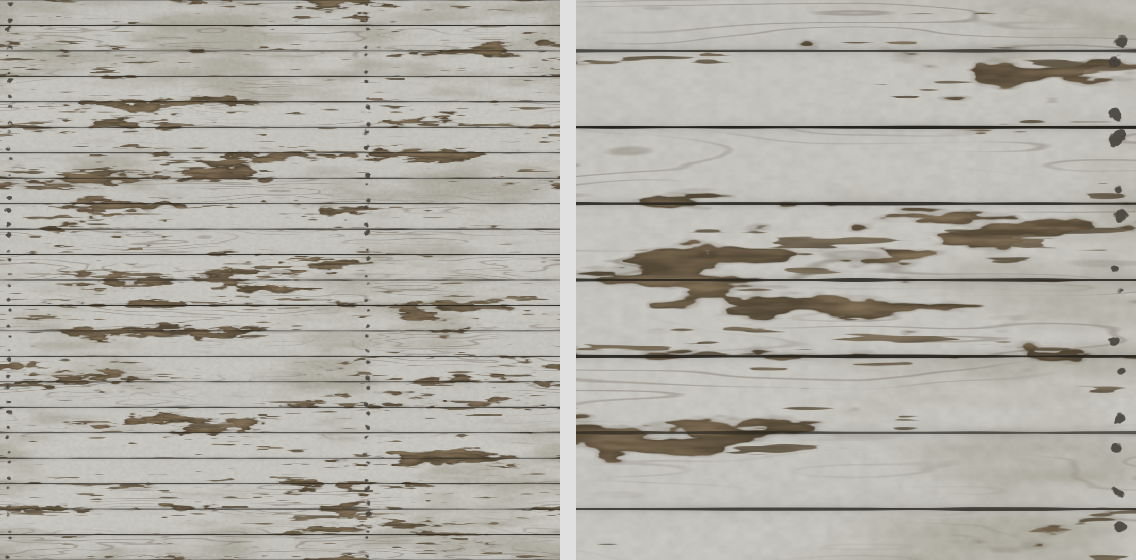
Left: the whole. Right: its middle third, enlarged.
Give the GLSL for this texture, as a Shadertoy shader.

```glsl
const float BOARDS = 22.0;
const float SEAM_HALF_WIDTH = 0.0009;
const float PEEL_LEVEL = 0.27;      // higher keeps more paint
const float FLECK_LEVEL = 0.27;
const float SEAM_WEAR = 0.12;       // extra peeling beside the seams
const float GRAIN_RINGS = 7.0;
const float NAIL_RADIUS = 0.0038;
const vec2 NAIL_COLUMNS = vec2(0.016, 0.656);
const vec2 NAIL_ROWS = vec2(0.17, 0.82);

const vec3 PAINT = vec3(0.765, 0.76, 0.735);
const vec3 STAIN = vec3(0.68, 0.67, 0.625);
const vec3 GRAIN = vec3(0.50, 0.47, 0.43);
const vec3 WOOD_LIGHT = vec3(0.50, 0.43, 0.335);
const vec3 WOOD_DARK = vec3(0.33, 0.285, 0.215);
const vec3 SEAM = vec3(0.15, 0.14, 0.115);
const vec3 NAIL = vec3(0.27, 0.255, 0.23);

float hash(vec2 p) {
    return fract(sin(dot(p, vec2(127.1, 311.7))) * 43758.5453);
}

// Value noise that wraps after a whole number of cells
float noise(vec2 p, vec2 period, float seed) {
    vec2 i = floor(p), f = fract(p);
    f = f * f * (3.0 - 2.0 * f);
    vec2 a = mod(i, period) + seed;
    vec2 b = mod(i + 1.0, period) + seed;
    return mix(mix(hash(a), hash(vec2(b.x, a.y)), f.x),
               mix(hash(vec2(a.x, b.y)), hash(b), f.x), f.y);
}

// Three octaves, centred on zero
float fbm(vec2 uv, vec2 cells, float seed) {
    float sum = 0.0, amplitude = 0.5;
    for (int i = 0; i < 3; i++) {
        sum += amplitude * noise(uv * cells, cells, seed);
        cells *= 2.0;
        seed += 19.3;
        amplitude *= 0.5;
    }
    return sum / 0.875 - 0.5;
}

// Smooth coverage of the area where v is positive
float cover(float v) {
    float w = 0.7 * fwidth(v) + 0.004;
    return smoothstep(-w, w, v);
}

float nails(vec2 uv, float board, float pixel) {
    float ragged = fbm(uv, vec2(170.0), 5.7);
    float mask = 0.0;
    for (int i = 0; i < 4; i++) {
        int column = i % 2, row = i / 2;
        vec2 id = vec2(board, float(i) + 3.0);
        vec2 centre = vec2(NAIL_COLUMNS[column], (board + NAIL_ROWS[row]) / BOARDS);
        centre += (vec2(hash(id), hash(id + 7.1)) - 0.5) * vec2(0.005, 0.006);
        float radius = NAIL_RADIUS * mix(0.45, 1.1, hash(id + 2.3));
        float d = length((uv - centre) * vec2(0.85, 1.0)) - radius * (1.0 + 2.5 * ragged);
        mask = max(mask, 1.0 - smoothstep(-pixel, pixel, d));
    }
    return mask;
}

void mainImage(out vec4 fragColor, in vec2 fragCoord) {
    vec2 uv = fragCoord / iResolution.xy;
    float pixel = 1.0 / iResolution.y;
    float y = uv.y * BOARDS;
    float board = floor(y);
    float seamDistance = abs(y - round(y)) / BOARDS;
    float seed = board * 3.7;

    // Weathered paint
    float cloud = fbm(uv, vec2(5.0, 9.0), 2.0);
    float smear = fbm(uv, vec2(12.0, 60.0), 8.0);
    float speckle = fbm(uv, vec2(190.0, 230.0), 4.0);
    float stain = smoothstep(-0.05, 0.4, cloud + 0.6 * smear);
    vec3 color = mix(PAINT, STAIN, stain);
    color += 0.05 * speckle + 0.018 * (hash(vec2(board, 31.0)) - 0.5);

    // Growth rings showing through the paint
    float region = fbm(uv, vec2(4.0, 22.0), 6.0 + seed);
    float rings = GRAIN_RINGS * fbm(uv, vec2(4.0, 44.0), 1.0 + seed);
    float ringWidth = 0.09 + 0.5 * fwidth(rings);
    float ring = 1.0 - smoothstep(0.0, ringWidth, abs(fract(rings) - 0.5));
    color = mix(color, GRAIN, 0.45 * ring * smoothstep(0.0, 0.22, region));

    // Peeled patches and narrow flecks
    float patches = fbm(uv, vec2(5.0, 32.0), 12.0);
    float ragged = fbm(uv, vec2(34.0, 130.0), 15.0);
    float streak = fbm(uv, vec2(17.0, 170.0), 23.0 + seed);
    float edgeWear = SEAM_WEAR * exp(-6.0 * seamDistance * BOARDS);
    float peel = patches + 0.5 * ragged + edgeWear - PEEL_LEVEL;
    float fleck = streak + 0.35 * patches + 0.3 * edgeWear - FLECK_LEVEL;
    float fibre = fbm(uv, vec2(22.0, 210.0), 37.0);
    float depth = smoothstep(0.0, 0.14, peel);
    vec3 wood = mix(WOOD_DARK, WOOD_LIGHT, clamp(0.3 + 0.45 * depth + 1.8 * fibre, 0.0, 1.0));
    color = mix(color, GRAIN, 0.3 * smoothstep(-0.07, 0.0, peel));
    color = mix(color, wood, max(cover(peel), 0.85 * cover(fleck)));

    // Nail heads
    color = mix(color, NAIL, 0.9 * nails(uv, board, pixel));

    // Gaps between boards, uneven in width and darkness
    float seamId = mod(round(y), BOARDS);
    float uneven = noise(uv * vec2(28.0, 1.0), vec2(28.0, 1.0), seamId * 5.3);
    float halfWidth = SEAM_HALF_WIDTH * mix(0.55, 1.25, uneven);
    float gap = 1.0 - smoothstep(halfWidth - 0.5 * pixel, halfWidth + 0.5 * pixel, seamDistance);
    float strength = mix(0.6, 1.0, hash(vec2(seamId, 9.0)));
    color *= 1.0 - 0.12 * exp(-seamDistance / 0.0022);
    color = mix(color, SEAM, gap * strength);

    fragColor = vec4(color, 1.0);
}
```
